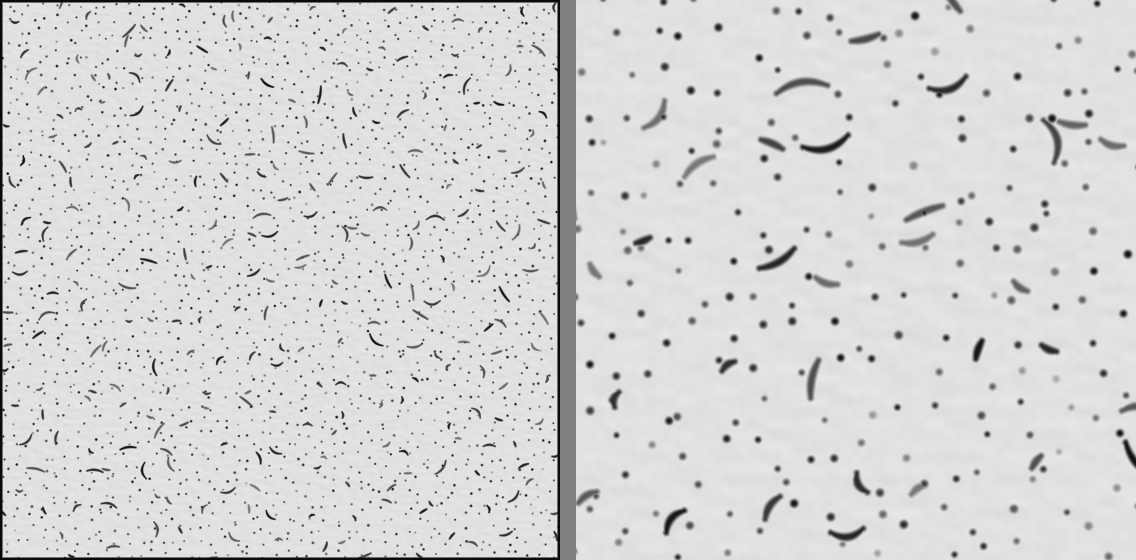
Left, the full canvas; right, a detail of the centre.
Reproduce this texture procedurally as a three.js fragment shader.

```glsl
// Mineral-fibre ceiling tile: pale grey board with pinholes, short curved fissures and a black edge.
varying vec2 vUv;

const vec3 BOARD_COLOR = vec3(0.882);
const vec3 MARK_COLOR = vec3(0.07);
const vec3 EDGE_COLOR = vec3(0.045, 0.04, 0.045);

const float PINHOLE_CELLS = 46.0;
const float FISSURE_CELLS = 17.0;
const float EDGE_WIDTH = 0.0045;
const float SOFTNESS = 0.0016;

float hash(vec2 p) {
  return fract(sin(dot(p, vec2(127.1, 311.7))) * 43758.5453);
}

vec2 hash2(vec2 p) {
  return vec2(hash(p), hash(p + 57.3));
}

float valueNoise(vec2 p) {
  vec2 cell = floor(p);
  vec2 f = fract(p);
  f = f * f * (3.0 - 2.0 * f);
  float low = mix(hash(cell), hash(cell + vec2(1.0, 0.0)), f.x);
  float high = mix(hash(cell + vec2(0.0, 1.0)), hash(cell + 1.0), f.x);
  return mix(low, high, f.y);
}

// Soft coverage of a shape from its signed distance
float coverage(float dist, float softness) {
  return 1.0 - smoothstep(-softness, softness, dist);
}

// Distance to a bent, tapering stroke lying along x
float strokeDistance(vec2 p, float halfLength, float bend, float radius) {
  float t = clamp(p.x / halfLength, -1.0, 1.0);
  vec2 spine = vec2(t * halfLength, bend * halfLength * (t * t - 0.4));
  return length(p - spine) - radius * (1.0 - 0.3 * t * t);
}

// Round pinholes of varied depth, one per jittered cell
float pinholes(vec2 uv, float cells) {
  vec2 home = floor(uv * cells);
  float mark = 0.0;
  for (int y = -1; y <= 1; y++) {
    for (int x = -1; x <= 1; x++) {
      vec2 id = home + vec2(float(x), float(y));
      vec2 center = (id + 0.08 + 0.84 * hash2(id + 3.7)) / cells;
      float depth = mix(0.25, 1.0, sqrt(hash(id + 19.1)));
      float radius = mix(0.0014, 0.0023, hash(id + 31.4));
      float present = step(hash(id + 71.9), 0.9);
      float dist = length(uv - center) - radius;
      mark = max(mark, present * depth * coverage(dist, SOFTNESS));
    }
  }
  return mark;
}

// Short curved fissures, leaning more often sideways than upright
float fissures(vec2 uv, float cells) {
  vec2 home = floor(uv * cells);
  float mark = 0.0;
  for (int y = -1; y <= 1; y++) {
    for (int x = -1; x <= 1; x++) {
      vec2 id = home + vec2(float(x), float(y));
      vec2 center = (id + 0.05 + 0.9 * hash2(id + 11.3)) / cells;
      float turn = 2.0 * hash(id + 23.8) - 1.0;
      float angle = 1.5 * sign(turn) * pow(abs(turn), 1.15);
      float size = hash(id + 37.6);
      float halfLength = mix(0.0045, 0.0155, size * size);
      float bend = 0.9 * (hash(id + 43.2) - 0.5);
      float depth = mix(0.5, 1.0, hash(id + 83.5));
      float present = step(hash(id + 97.1), 0.93);
      vec2 offset = uv - center;
      float c = cos(angle);
      float s = sin(angle);
      vec2 local = vec2(c * offset.x + s * offset.y, c * offset.y - s * offset.x);
      float dist = strokeDistance(local, halfLength, bend, 0.0022);
      mark = max(mark, present * depth * coverage(dist, SOFTNESS));
    }
  }
  return mark;
}

// Faint embossed ripples lit from above, plus fine grain
float boardRelief(vec2 uv) {
  vec2 ripple = uv * vec2(75.0, 150.0);
  float emboss = valueNoise(ripple) - valueNoise(ripple + vec2(0.3, 0.7));
  float grain = valueNoise(uv * 256.0) - 0.5;
  return 0.025 * emboss + 0.018 * grain;
}

void main() {
  vec3 color = BOARD_COLOR + boardRelief(vUv);

  // Perforations
  float mark = max(pinholes(vUv, PINHOLE_CELLS), fissures(vUv, FISSURE_CELLS));
  color = mix(color, MARK_COLOR, mark);

  // Black edge
  vec2 inset = min(vUv, 1.0 - vUv);
  float edge = coverage(min(inset.x, inset.y) - EDGE_WIDTH, SOFTNESS);
  color = mix(color, EDGE_COLOR, edge);

  gl_FragColor = vec4(color, 1.0);
}
```
